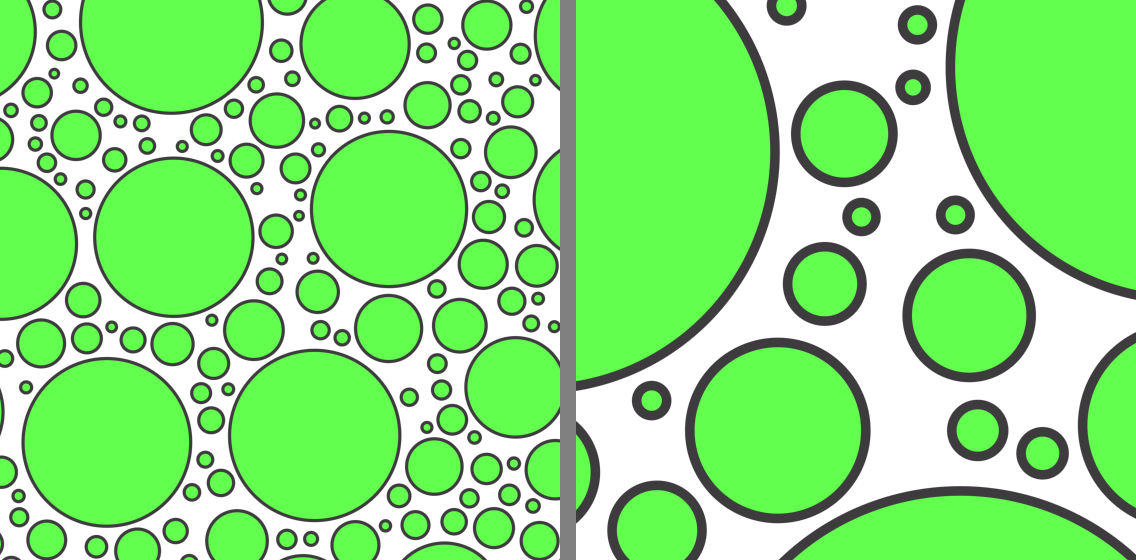
Left: the whole. Right: its middle third, enlarged.
Give the GLSL for this pattern, as a WebGL 2 fragment shader.

```glsl
#version 300 es
precision highp float;
// Draws loosely packed green discs of many sizes with dark outlines on white.

uniform vec2 u_resolution;
out vec4 fragColor;

const float GAP = 0.007;

vec2 hash2(vec2 p) {
    return fract(sin(vec2(dot(p, vec2(127.1, 311.7)), dot(p, vec2(269.5, 183.3)))) * 43758.5);
}

// Four layers of square cells, from large to tiny
float cellSize(int layer) {
    return layer == 0 ? 0.36 : layer == 1 ? 0.19 : layer == 2 ? 0.11 : 0.062;
}

// Each row of cells slides sideways by its own amount
vec2 cellShift(float row, int layer) {
    return vec2(hash2(vec2(row, 41.0 + float(layer) * 17.0)).x, 0.37 * float(layer) + 0.15);
}

vec2 cellMiddle(vec2 cell, int layer) {
    return (cell + 0.5 + cellShift(cell.y, layer)) * cellSize(layer);
}

// Corners 0 and 1 give the four cells around p, 0.5 the one that holds it
vec2 cellNear(vec2 p, int layer, vec2 corner) {
    vec2 grid = p / cellSize(layer) - 0.5 + corner;
    float row = floor(grid.y - cellShift(0.0, layer).y);
    return vec2(floor(grid.x - cellShift(row, layer).x), row);
}

vec2 cornerOf(int i) {
    return vec2(i & 1, i >> 1);
}

// Fits a disc (centre, radius) inside its cell, clear of the larger discs nearby
vec3 fitDisc(vec2 cell, int layer, vec3 larger[12], int count) {
    float halfCell = 0.5 * cellSize(layer) - 0.5 * GAP;
    vec2 middle = cellMiddle(cell, layer);
    vec2 key = cell + float(layer) * 23.0;
    float pick = hash2(key + 5.5).x;
    float size = halfCell * mix(0.5, 0.98, pick * pick);
    float smallest = max(0.0105, 0.3 * halfCell);
    vec2 centre = middle + (2.0 * hash2(key) - 1.0) * (halfCell - size);
    vec3 best = vec3(middle, -1.0); // a negative radius means no disc

    for (int attempt = 0; attempt < 5; attempt++) {
        float room = 1.0;
        vec2 away = vec2(0.0);
        for (int i = 0; i < count; i++) {
            vec2 offset = centre - larger[i].xy;
            float dist = length(offset);
            float free = dist - larger[i].z - GAP;
            if (free < room) {
                room = free;
                away = offset / max(dist, 1e-4);
            }
        }
        float radius = min(size, room);
        if (radius > max(best.z, smallest)) best = vec3(centre, radius);
        if (room >= size) break;

        // Step back from the tightest neighbour, shrink, and stay in the cell
        centre += away * (size - room);
        size = max(smallest, 0.85 * size);
        centre = clamp(centre, middle - halfCell + size, middle + halfCell - size);
    }
    return best;
}

vec3 largeDisc(vec2 cell) {
    vec3 larger[12];
    larger[0] = vec3(0.0);
    return fitDisc(cell, 0, larger, 0);
}

vec3 mediumDisc(vec2 cell) {
    vec3 larger[12];
    vec2 middle = cellMiddle(cell, 1);
    for (int i = 0; i < 4; i++) larger[i] = largeDisc(cellNear(middle, 0, cornerOf(i)));
    return fitDisc(cell, 1, larger, 4);
}

vec3 smallDisc(vec2 cell) {
    vec3 larger[12];
    vec2 middle = cellMiddle(cell, 2);
    for (int i = 0; i < 4; i++) {
        larger[i] = largeDisc(cellNear(middle, 0, cornerOf(i)));
        larger[i + 4] = mediumDisc(cellNear(middle, 1, cornerOf(i)));
    }
    return fitDisc(cell, 2, larger, 8);
}

vec3 tinyDisc(vec2 cell) {
    vec3 larger[12];
    vec2 middle = cellMiddle(cell, 3);
    for (int i = 0; i < 4; i++) {
        larger[i] = largeDisc(cellNear(middle, 0, cornerOf(i)));
        larger[i + 4] = mediumDisc(cellNear(middle, 1, cornerOf(i)));
        larger[i + 8] = smallDisc(cellNear(middle, 2, cornerOf(i)));
    }
    return fitDisc(cell, 3, larger, 12);
}

float discDistance(vec2 p, vec3 disc) {
    return length(p - disc.xy) - disc.z;
}

void main() {
    float scale = min(u_resolution.x, u_resolution.y);
    vec2 p = gl_FragCoord.xy / scale;
    float soft = 0.75 / scale;

    // Discs never overlap, so a layer matters only outside the larger ones
    vec2 here = vec2(0.5);
    float edge = discDistance(p, largeDisc(cellNear(p, 0, here)));
    if (edge > 0.0) edge = min(edge, discDistance(p, mediumDisc(cellNear(p, 1, here))));
    if (edge > 0.0) edge = min(edge, discDistance(p, smallDisc(cellNear(p, 2, here))));
    if (edge > 0.0) edge = min(edge, discDistance(p, tinyDisc(cellNear(p, 3, here))));

    // The outline lies just inside the rim of each disc
    vec3 colour = mix(vec3(0.24, 0.23, 0.24), vec3(1.0), smoothstep(-soft, soft, edge));
    colour = mix(vec3(0.39, 1.0, 0.31), colour, smoothstep(-soft, soft, edge + 0.0057));
    fragColor = vec4(colour, 1.0);
}
```
